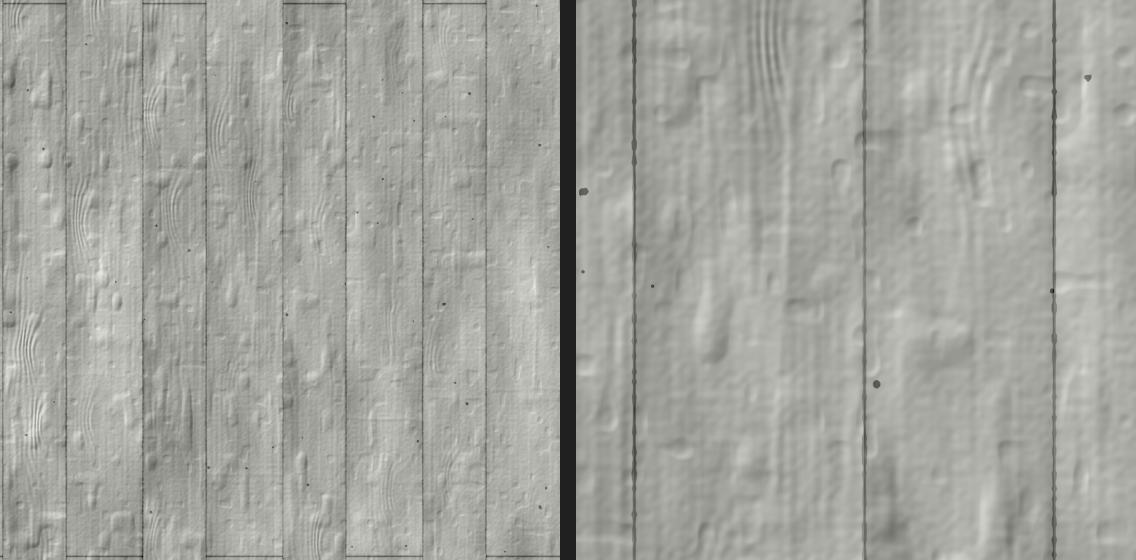
Left, the full canvas; right, a detail of the centre.
Write a Shadertoy shader that draws this texture.

```glsl
// Board-marked concrete: eight upright plank imprints with wood grain, knots, seams and pits.

const vec2 PLANK_WIDTHS = vec2(0.113, 0.137);  // narrow, wide
const float FIRST_SEAM = 0.005;
const float PLANK_COUNT = 8.0;
const float TAU = 6.28318;
const vec3 CONCRETE = vec3(0.660, 0.664, 0.640);

float hash(vec2 p) {
    vec3 a = fract(vec3(p.xyx) * 0.1031);
    a += dot(a, a.yzx + 33.33);
    return fract((a.x + a.y) * a.z);
}

float noise(vec2 p) {
    vec2 i = floor(p), f = fract(p);
    f = f * f * (3.0 - 2.0 * f);
    return mix(mix(hash(i), hash(i + vec2(1, 0)), f.x),
               mix(hash(i + vec2(0, 1)), hash(i + vec2(1, 1)), f.x), f.y);
}

float fbm(vec2 p) {
    return 0.55 * noise(p) + 0.3 * noise(p * 2.1 + 7.0) + 0.15 * noise(p * 4.3 + 19.0);
}

float bell(float x) { return exp(-x * x); }

float stroke(float d, float halfWidth, float soft) {
    return 1.0 - smoothstep(halfWidth - soft, halfWidth + soft, abs(d));
}

// Growth rings: uneven upright lines that close into loops around a few knots.
float growthRings(vec2 q, float id) {
    vec2 seed = vec2(id * 17.0, id * 31.0);
    float field = q.x + 0.05 * fbm(q * vec2(16.0, 5.0) + seed);
    field += 0.007 * noise(q * vec2(60.0, 32.0) + seed);
    float nearKnot = 0.0;
    for (int k = 0; k < 3; k++) {
        float n = float(k);
        vec2 knot = vec2(0.08 * (hash(vec2(id, n + 3.0)) - 0.5),
                         (n + hash(vec2(id + 9.0, n))) / 3.0);
        vec2 d = (q - knot) / vec2(0.026, 0.055);
        float swell = exp(-dot(d, d));
        field += 0.042 * swell;
        nearKnot = max(nearKnot, swell);
    }
    float patches = smoothstep(0.4, 0.8, noise(q * vec2(22.0, 6.0) + seed + 5.0));
    float broken = 0.35 + noise(q * vec2(50.0, 30.0) + seed + 3.0);
    return sin(TAU * 72.0 * field) * broken * (0.1 + 0.5 * patches + 0.75 * nearKnot);
}

// A slanting raised trail ending in a knob, and one cross ridge.
float trailAndRidge(vec2 q, float id) {
    float foot = 0.22 + 0.18 * hash(vec2(id, 41.0));
    float bend = q.x - 0.012 - 0.03 * (q.y - foot) - 0.008 * noise(vec2(q.y * 7.0, id));
    float trail = bell(bend / 0.0035) * smoothstep(foot, foot + 0.03, q.y)
                * smoothstep(0.25, 0.6, noise(vec2(q.y * 9.0, id + 4.0)));
    float knob = bell(length((q - vec2(0.015, foot)) / vec2(0.018, 0.010)));
    float ridgeY = 0.15 + 0.22 * hash(vec2(id, 53.0)) + 0.006 * noise(vec2(q.x * 40.0, id));
    return 0.16 * trail + 0.3 * knob + 0.06 * bell((q.y - ridgeY) / 0.0035);
}

// Height of the surface; q.x is measured from the middle of the plank.
float relief(vec2 q, float id, float wide, float character) {
    vec2 seed = vec2(id * 23.0, id * 11.0);
    float h = 0.11 * character * growthRings(q, id);
    h += (0.06 + 0.08 * character) * noise(q * vec2(210.0, 5.0) + seed);
    h += 0.035 * noise(q * vec2(14.0, 190.0) + seed);
    h += 0.07 * noise(q * 230.0 + seed);
    // Dents and bumps of several sizes, sparse on the smoother planks.
    float lumps = smoothstep(0.62, 1.0, noise(q * vec2(45.0, 28.0) + seed));
    float dents = smoothstep(0.68, 1.0, noise(q * vec2(75.0, 60.0) + seed + 37.0));
    h += (0.15 + 0.6 * character) * lumps - 0.22 * dents;
    float lumpX = q.x + 0.045 - 0.014 * noise(vec2(q.y * 6.0, id));
    h += 0.45 * character * (1.0 - wide) * bell(lumpX / 0.008)
       * smoothstep(0.3, 0.9, noise(vec2(q.y * 36.0, id)));
    return h + wide * trailAndRidge(q, id);
}

// Scattered air holes, one at most in each grid cell.
float airHoles(vec2 p, float soft) {
    vec2 cell = floor(p * 17.0);
    vec2 centre = (cell + 0.15 + 0.7 * vec2(hash(cell + 61.0), hash(cell + 83.0))) / 17.0;
    float radius = mix(0.001, 0.0029, hash(cell + 97.0));
    vec2 d = p - centre;
    float outline = length(d) * (0.75 + 0.6 * noise(d * 500.0 + cell * 9.0));
    return step(0.87, hash(cell + 29.0)) * stroke(outline, radius, soft);
}

void mainImage(out vec4 fragColor, in vec2 fragCoord) {
    vec2 uv = fragCoord / iResolution.xy;
    float soft = 0.8 / iResolution.y;

    // Find the plank: narrow and wide ones alternate.
    float pairWidth = PLANK_WIDTHS.x + PLANK_WIDTHS.y;
    float pairs = (uv.x - FIRST_SEAM) / pairWidth;
    float across = fract(pairs) * pairWidth;
    float wide = step(PLANK_WIDTHS.x, across);
    float width = mix(PLANK_WIDTHS.x, PLANK_WIDTHS.y, wide);
    across -= wide * PLANK_WIDTHS.x;
    float id = mod(2.0 * floor(pairs) + wide, PLANK_COUNT);
    float character = clamp(1.0 - 0.13 * id + 0.3 * (1.0 - wide), 0.18, 1.0);
    vec2 q = vec2(across - 0.5 * width, uv.y);

    // Relief lit from the upper left.
    vec2 toLight = 0.002 * vec2(-0.6, 0.8);
    float slope = relief(q, id, wide, character) - relief(q + toLight, id, wide, character);
    float light = clamp(slope, -0.22, 0.15);

    // Stains, darker streaks on the narrow planks, and plank-to-plank tone.
    light += 0.25 * (fbm(q * vec2(13.0, 4.0) + id * 13.0) - 0.5);
    light += 0.09 * (fbm(q * vec2(60.0, 24.0) + id * 7.0) - 0.5);
    light += 0.03 * (hash(vec2(id, 71.0)) - 0.5);
    float streak = bell((q.x + 0.042) / 0.012) * smoothstep(0.45, 0.85, noise(vec2(uv.y * 14.0, id * 3.0)));
    light -= 0.1 * character * (1.0 - wide) * streak;

    // Thin, slightly ragged seams between planks and the butt joint at one end.
    float rightSide = step(0.5 * width, across);
    float seamId = mod(id + rightSide, PLANK_COUNT);
    float seamDist = min(across, width - across);
    float ragged = noise(vec2(uv.y * 330.0, seamId * 5.0));
    float seamDepth = mix(0.13, 0.27, hash(vec2(seamId, 15.0)))
                    * (0.6 + 0.5 * noise(vec2(uv.y * 12.0, seamId * 9.0)));
    light -= seamDepth * stroke(seamDist, 0.0008 + 0.0009 * ragged * ragged, soft);
    light -= 0.04 * exp(-seamDist / 0.004);
    float jointDist = uv.y - mix(0.9935, 0.0065, wide);
    light -= 0.24 * stroke(jointDist, 0.0012, soft) + 0.06 * exp(-abs(jointDist) / 0.004);

    light -= 0.32 * airHoles(uv, soft);
    fragColor = vec4(clamp(CONCRETE + light, 0.0, 1.0), 1.0);
}
```
